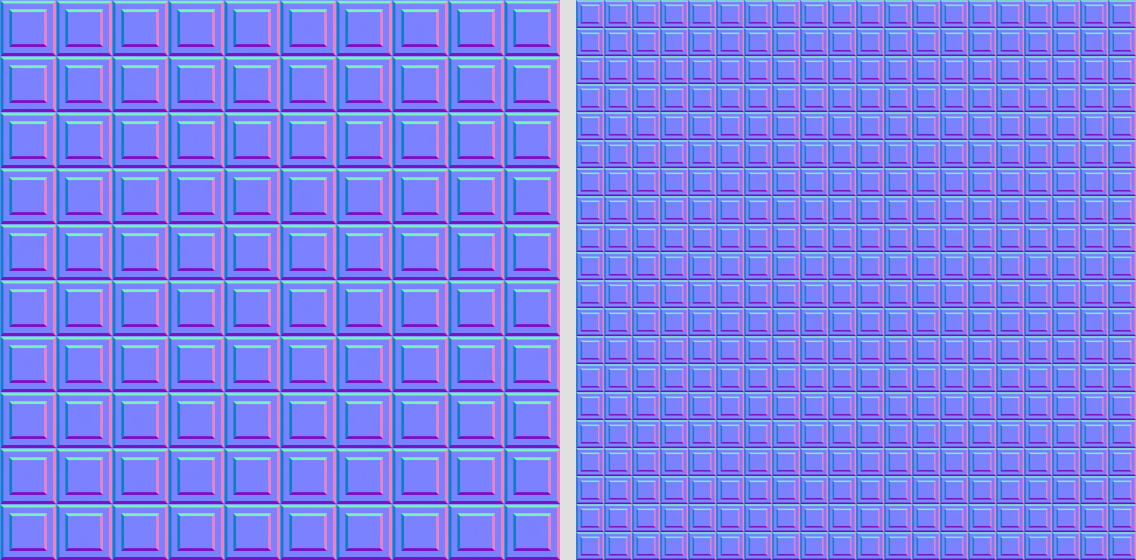
Left, the tile; right, the same tile 2 across and 2 down.
Reproduce this texture map procedurally as a three.js fragment shader.

```glsl
varying vec2 vUv;

#define TILES 10.0
#define SHIFT vec2(0.005, -0.005)
#define RIM_START 0.0
#define PANEL_START 0.157
#define BEVEL_WIDTH 0.047
#define SOFTNESS 0.016
#define BEVEL_SLOPE 1.75
#define BASE_TILT vec2(-0.035, 0.015)
#define RIPPLE_CELLS 40.0
#define RIPPLE 0.018

vec2 hash2(vec2 p) {
  vec2 k = vec2(dot(p, vec2(127.1, 311.7)), dot(p, vec2(269.5, 183.3)));
  return fract(sin(k) * 4375.85) - 0.5;
}

// Value noise that wraps after a whole number of cells
vec2 wrappedNoise(vec2 uv, float cells) {
  vec2 p = uv * cells;
  vec2 i = floor(p);
  vec2 f = smoothstep(0.0, 1.0, fract(p));
  vec2 a = hash2(mod(i, cells));
  vec2 b = hash2(mod(i + vec2(1.0, 0.0), cells));
  vec2 c = hash2(mod(i + vec2(0.0, 1.0), cells));
  vec2 d = hash2(mod(i + 1.0, cells));
  return mix(mix(a, b, f.x), mix(c, d, f.x), f.y);
}

// Soft band of a sloped bevel, by distance from the tile edge
float bevel(float dist, float start) {
  float outer = smoothstep(start, start + SOFTNESS, dist);
  float inner = smoothstep(start + BEVEL_WIDTH, start + BEVEL_WIDTH + SOFTNESS, dist);
  return outer * (1.0 - inner);
}

void main() {
  // Square tile, measured inwards from its nearest edge
  vec2 fromCentre = fract(vUv * TILES - SHIFT) - 0.5;
  vec2 edge = 0.5 - abs(fromCentre);
  float dist = min(edge.x, edge.y);

  // Outward direction of the slope, blended along the mitred corners
  float vertical = smoothstep(-SOFTNESS, SOFTNESS, edge.x - edge.y);
  vec2 outward = sign(fromCentre) * vec2(1.0 - vertical, vertical);

  // Raised rim and raised inner panel
  float slope = BEVEL_SLOPE * (bevel(dist, RIM_START) + bevel(dist, PANEL_START));
  vec2 tilt = outward * slope + BASE_TILT;
  tilt += RIPPLE * wrappedNoise(vUv, RIPPLE_CELLS);

  // Surface normal encoded as colour
  vec3 normal = normalize(vec3(tilt, 1.0));
  gl_FragColor = vec4(normal * 0.5 + 0.5, 1.0);
}
```
